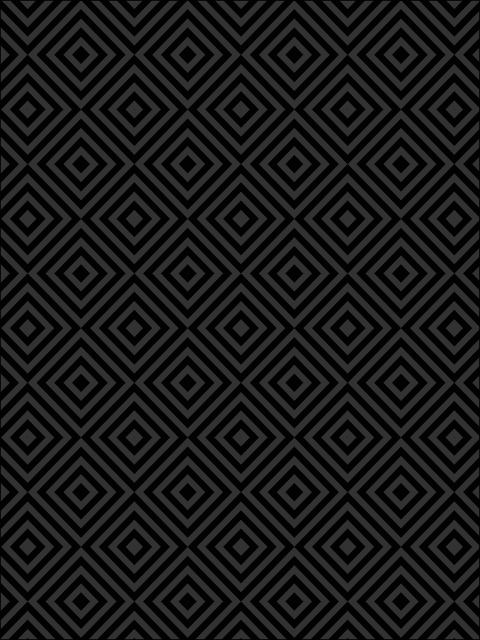
This pattern is drawn by a Shadertoy shader. Its source:

```glsl
// Concentric diamond stripes in charcoal on black, alternating dark and light cores.

const vec2  PERIOD = vec2(0.2222, 0.2278);       // repeat size, in canvas widths
const vec2  DARK_CORE = vec2(0.1688, 0.0802);    // centre of one dark-cored diamond
const float RINGS = 3.0;                         // stripe pairs per diamond
const float STRIPE_FILL = 0.486;                 // charcoal share of a stripe pair
const float BORDER = 0.0017;                     // thin dark edge of the canvas
const vec3  BLACK = vec3(0.008);
const vec3  CHARCOAL = vec3(0.197);

// Diamond distance: 0 at dark cores, 1 on shared outlines, 2 at light cores.
float diamondDistance(vec2 p) {
    vec2 q = 2.0 * abs(fract((p - DARK_CORE) / PERIOD + 0.5) - 0.5);
    return q.x + q.y;
}

// Coverage of the charcoal stripes, softened over one pixel.
float stripeCoverage(vec2 p, float pixel) {
    float phase = RINGS * diamondDistance(p);
    float fromMiddle = abs(fract(phase - 0.25) - 0.5);
    float soft = 0.55 * pixel * RINGS * length(2.0 / PERIOD);
    float halfWidth = 0.5 * STRIPE_FILL;
    return 1.0 - smoothstep(halfWidth - soft, halfWidth + soft, fromMiddle);
}

void mainImage(out vec4 fragColor, in vec2 fragCoord) {
    float pixel = 1.0 / iResolution.x;
    vec2 p = fragCoord * pixel;
    vec2 size = iResolution.xy * pixel;

    // Fade to black at the canvas edge
    vec2 toEdge = min(p, size - p);
    float inside = clamp((min(toEdge.x, toEdge.y) - BORDER) / pixel + 0.5, 0.0, 1.0);

    float charcoal = stripeCoverage(p, pixel) * inside;
    fragColor = vec4(mix(BLACK, CHARCOAL, charcoal), 1.0);
}
```
